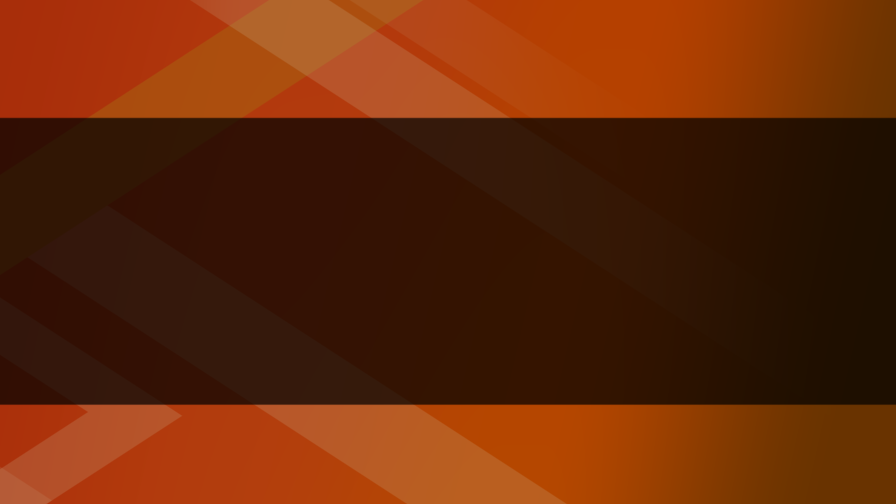
Write a Shadertoy shader that draws this background.

```glsl
// Warm orange backdrop with translucent diagonal ribbons and chevrons,
// crossed by a wide dark horizontal panel. Ribbons are slabs between
// parallel slanted lines, blended over a soft horizontal gradient.

#define SLOPE 0.65
#define PANEL_BOTTOM 0.197
#define PANEL_TOP 0.766
#define PANEL_LIGHT 0.29
#define RIBBON_ALPHA 0.20
#define GOLD_ALPHA 0.62
#define PALE vec3(0.80, 0.75, 0.62)
#define GOLD vec3(0.66, 0.36, 0.06)

// Smooth step up across an edge, about one pixel wide.
float after(float edge, float x) {
    float w = 1.0 / iResolution.y;
    return smoothstep(edge - w, edge + w, x);
}

float slab(float lo, float hi, float x) {
    return after(lo, x) * (1.0 - after(hi, x));
}

// Right-pointing wedge: below the falling line, above the rising one.
float wedge(vec2 diag, float fallEdge, float riseEdge) {
    return after(fallEdge, diag.x) * (1.0 - after(riseEdge, diag.y));
}

// Red-orange on the left, orange in the middle, olive brown on the right.
vec3 backdrop(vec2 uv) {
    float t = uv.x + 0.13 * uv.y;
    vec3 col = mix(vec3(0.66, 0.18, 0.04), vec3(0.70, 0.22, 0.05),
                   smoothstep(0.0, 0.35, t));
    col = mix(col, vec3(0.71, 0.25, 0.0), smoothstep(0.4, 0.68, t));
    col.g += 0.03 * uv.y * smoothstep(0.0, 0.4, uv.x);
    return mix(col, vec3(0.41, 0.20, 0.0), smoothstep(0.72, 1.06, t));
}

void mainImage(out vec4 fragColor, in vec2 fragCoord) {
    // Height units, with y measured down from the top.
    vec2 p = fragCoord / iResolution.y;
    float height = p.y;
    p.y = 1.0 - p.y;
    vec2 uv = vec2(fragCoord.x / iResolution.x, p.y);

    // Offsets across the falling (x) and rising (y) diagonals.
    vec2 diag = p.y + vec2(-SLOPE, SLOPE) * p.x;

    vec3 col = backdrop(uv);

    // Rising golden ribbon.
    col = mix(col, GOLD, GOLD_ALPHA * slab(0.347, 0.546, diag.y));

    // Long falling ribbon and its fainter neighbour, fading to the right.
    float upper = slab(-0.424, -0.245, diag.x)
                * smoothstep(0.12, 0.27, uv.x)
                * (1.0 - smoothstep(0.45, 0.95, uv.x));
    float faint = slab(-0.602, -0.451, diag.x)
                * (1.0 - smoothstep(0.45, 0.75, uv.x));
    col = mix(col, PALE, RIBBON_ALPHA * upper);
    col = mix(col, PALE, 0.5 * RIBBON_ALPHA * faint);

    // Lower falling ribbon, starting at the golden one.
    float lower = slab(0.269, 0.475, diag.x) * after(0.546, diag.y);
    col = mix(col, PALE, RIBBON_ALPHA * lower);

    // Corner chevron with a small bright tip below it.
    float outer = wedge(diag, 0.590, 1.060);
    float chevron = outer * (1.0 - wedge(diag, 0.704, 0.931));
    float tip = wedge(diag, 0.926, 1.060);
    col = mix(col, PALE, RIBBON_ALPHA * chevron);
    col = mix(col, PALE, 0.6 * RIBBON_ALPHA * tip);

    // Dark panel.
    col *= mix(1.0, PANEL_LIGHT, slab(PANEL_BOTTOM, PANEL_TOP, height));

    fragColor = vec4(col, 1.0);
}
```
